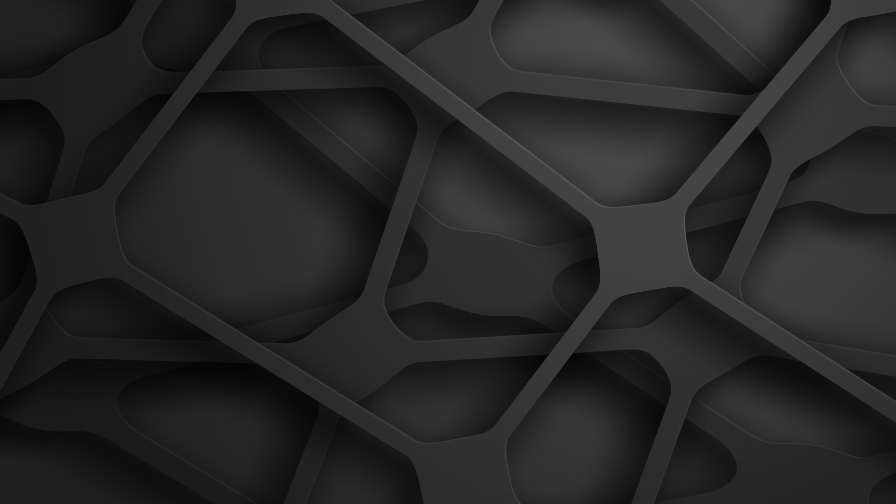
A Shadertoy shader for this background:

```glsl
// Three stacked sheets of dark struts, each a skewed, jittered lattice whose
// joints are filleted. Every sheet drops a soft shadow to the lower left and
// catches a hairline highlight on the edges that face the light.

const vec2 LIGHT_DIR = vec2(0.82, 0.57);

vec2 hash2(vec2 p) {
    vec3 h = fract(p.xyx * vec3(0.1031, 0.1030, 0.0973));
    h += dot(h, h.yzx + 33.33);
    return fract((h.xx + h.yz) * h.zy);
}

float segmentDistance(vec2 p, vec2 a, vec2 b) {
    vec2 ab = b - a;
    vec2 ap = p - a;
    return length(ap - ab * clamp(dot(ap, ab) / dot(ab, ab), 0.0, 1.0));
}

// Lattice joint, pushed a little off its regular place
vec2 joint(vec2 id, float seed) {
    return id + 0.2 * (hash2(id + 40.0 + seed) - 0.5);
}

// Signed distance to the struts; joints are rounded with the fillet radius
float strutDistance(vec2 p, mat2 axes, float halfWidth, float seed) {
    const float fillet = 0.11;
    vec2 cell = floor(inverse(axes) * p);
    float sum = 0.0;
    for (int y = -1; y <= 1; y++) {
        for (int x = -1; x <= 1; x++) {
            vec2 id = cell + vec2(x, y);
            vec2 a = axes * joint(id, seed);
            vec2 b = axes * joint(id + vec2(1.0, 0.0), seed);
            vec2 c = axes * joint(id + vec2(0.0, 1.0), seed);
            vec2 d = vec2(segmentDistance(p, a, b), segmentDistance(p, a, c));
            vec2 reach = max(fillet + halfWidth - d, 0.0);
            sum += dot(reach, reach);
        }
    }
    return fillet - sqrt(sum);
}

// Lays one sheet over the shade so far: shadow, face, then lit rim
float addSheet(float shade, vec2 p, mat2 axes, float halfWidth, float seed, float face) {
    float pixel = 1.0 / iResolution.y;
    float d = strutDistance(p, axes, halfWidth, seed);
    float toLight = strutDistance(p + LIGHT_DIR * 0.008, axes, halfWidth, seed);
    float caster = strutDistance(p + LIGHT_DIR * 0.045, axes, halfWidth, seed);

    shade *= 1.0 - 0.6 * (1.0 - smoothstep(-0.04, 0.095, caster));
    shade = mix(face, shade, smoothstep(-0.6 * pixel, 0.6 * pixel, d));

    float facing = clamp((toLight - d) / 0.008, 0.0, 1.0);
    float rim = 1.0 - smoothstep(0.0, 0.0015 + pixel, abs(d + 0.0015));
    return shade + rim * facing * facing * (0.02 + 0.3 * face) * 0.9;
}

void mainImage(out vec4 fragColor, in vec2 fragCoord) {
    vec2 p = fragCoord / iResolution.y;

    // Broad light, brightest at the upper right
    float falloff = length((p - vec2(1.3, 0.87)) * vec2(0.95, 0.85));
    float glow = mix(0.285, 0.125, smoothstep(0.0, 1.35, falloff));

    // Sheets from the lowest to the highest
    float shade = glow;
    shade = addSheet(shade, p - vec2(0.93, 0.47),
                     mat2(0.85, 0.22, -0.6, 0.45), 0.022, 3.0, glow * 0.78);
    shade = addSheet(shade, p - vec2(1.57, 0.79),
                     mat2(0.66, -0.02, 0.21, 0.5), 0.021, 11.0, glow * 0.84);
    shade = addSheet(shade, p - vec2(0.56, 0.99),
                     mat2(0.75, -0.455, 0.4, 0.55), 0.018, 23.0, glow * 0.97);

    fragColor = vec4(vec3(shade), 1.0);
}
```
